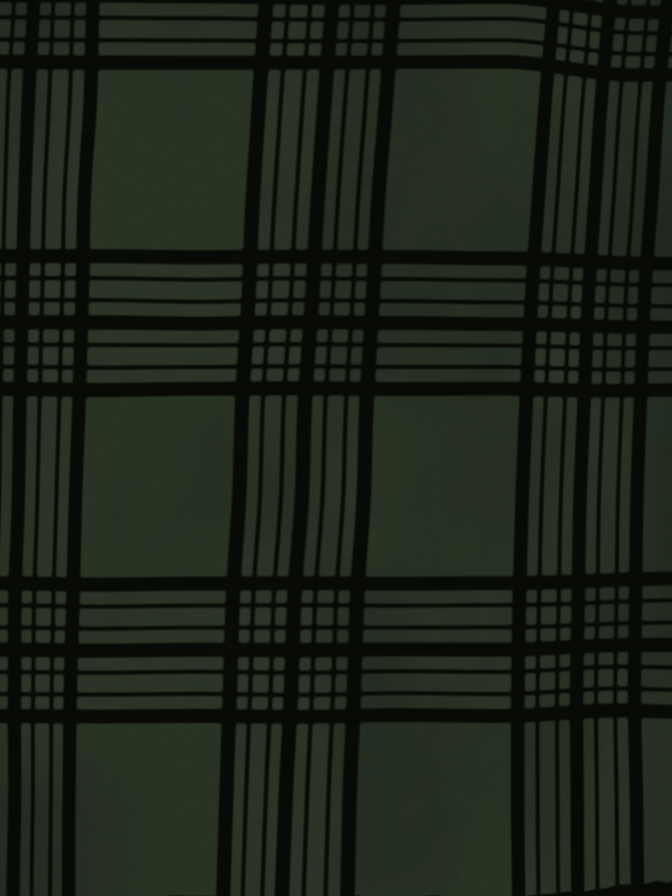
Write a WebGL 1 fragment shader that draws this pattern.

```glsl
precision mediump float;
// Draped dark green cloth with a windowpane check of grouped black stripes.

uniform vec2 u_resolution;

#define CLOTH vec3(0.160, 0.200, 0.140)
#define CLOTH_LIT vec3(0.182, 0.212, 0.162)
#define CLOTH_SHADE vec3(0.125, 0.155, 0.118)
#define INK vec3(0.030, 0.038, 0.022)
#define ROW_PERIOD 0.3646
#define ROW_CENTRE 0.3607
#define ROW_STEP 0.0245
#define COLUMN_STEP 0.0707
#define THICK_LINE 0.0156
#define THIN_LINE 0.0046
#define SOFTNESS 0.0013

float hash(vec2 p) {
  vec3 q = fract(vec3(p.xyx) * 0.1031);
  q += dot(q, q.yzx + 33.33);
  return fract((q.x + q.y) * q.z);
}

float noise(vec2 p) {
  vec2 cell = floor(p);
  vec2 f = fract(p);
  f = f * f * (3.0 - 2.0 * f);
  return mix(mix(hash(cell), hash(cell + vec2(1.0, 0.0)), f.x),
             mix(hash(cell + vec2(0.0, 1.0)), hash(cell + vec2(1.0, 1.0)), f.x), f.y);
}

float cloudNoise(vec2 p) {
  float sum = 0.0;
  float weight = 0.5;
  for (int i = 0; i < 4; i++) {
    sum += weight * noise(p);
    p = p * 2.03 + 17.0;
    weight *= 0.5;
  }
  return sum;
}

// Signed distance to seven stripes, every third one thick.
float stripeGroup(float offset, float spacing) {
  float index = clamp(floor(offset / spacing + 0.5), -3.0, 3.0);
  float isThick = 1.0 - step(0.5, mod(abs(index), 3.0));
  return abs(offset - index * spacing) - 0.5 * mix(THIN_LINE, THICK_LINE, isThick);
}

// Offset from the nearest repeat of a unit period.
float centredRepeat(float t) {
  return fract(t + 0.5) - 0.5;
}

float smoothUnion(float a, float b, float k) {
  float h = max(k - abs(a - b), 0.0) / k;
  return min(a, b) - 0.25 * h * h * k;
}

void main() {
  // Canvas heights, with y measured down from the top edge.
  vec2 p = gl_FragCoord.xy / u_resolution.y;
  p.y = 1.0 - p.y;
  float y = p.y;
  float edge = SOFTNESS + 0.6 / u_resolution.y;

  // Slight hand-pulled waver of the cloth.
  vec2 waver = vec2(noise(p * 9.0), noise(p * 9.0 + 40.0)) - 0.5;
  vec2 q = p + waver * 0.003;

  // Columns lean left going down, and spread unevenly on both sides.
  float centre = 0.371 - 0.075 * y + 0.020 * y * y;
  float gapLeft = 0.334 - 0.033 * y;
  float gapRight = 0.311 - 0.020 * y + 0.038 * y * y;
  float gap = q.x < centre ? gapLeft : gapRight;
  float column = (q.x - centre) / gap;
  column -= 0.014 * sin(3.14159 * column);
  float columnOffset = centredRepeat(column);
  float columns = stripeGroup(columnOffset * gap, COLUMN_STEP * gap);

  // Rows sag over the fold at the upper right.
  float fold = smoothstep(0.56, 0.71, p.x);
  float sag = 0.018 * fold * clamp(1.0 - y / 0.45, -0.3, 1.0);
  float row = (q.y - sag - ROW_CENTRE) / ROW_PERIOD;
  float rowOffset = centredRepeat(row) * ROW_PERIOD;
  float rows = stripeGroup(rowOffset, ROW_STEP);

  // Cloth tone: broad folds, fine weave, paler crossings.
  float folds = cloudNoise(p * vec2(7.0, 3.5) + 5.0);
  float shade = smoothstep(0.42, 0.75, folds) * 0.55;
  shade += 0.55 * smoothstep(0.63, 0.74, p.x - 0.03 * y) * (1.0 - 0.4 * y);
  shade += 0.55 * smoothstep(0.80, 0.92, y) * (1.0 - smoothstep(0.06, 0.20, p.x));
  shade += 0.35 * (1.0 - smoothstep(0.0, 0.12, y));
  float inColumns = 1.0 - smoothstep(0.20, 0.23, abs(columnOffset));
  float inRows = 1.0 - smoothstep(0.070, 0.078, abs(rowOffset));
  float crossing = 0.45 * max(inColumns, inRows) + 0.55 * inColumns * inRows;
  vec3 color = mix(CLOTH, CLOTH_LIT, crossing * 0.8);
  color = mix(color, CLOTH_SHADE, clamp(shade, 0.0, 1.0));
  color *= 0.98 + 0.04 * noise(p * 260.0);

  // Printed stripes and the ragged hem at the lower right.
  float ink = smoothUnion(columns, rows, 0.004);
  float hem = 1.002 - 0.018 * smoothstep(0.56, 0.75, p.x) + 0.006 * (noise(p * 90.0) - 0.5) - y;
  ink = min(ink, hem);
  vec3 inkColor = INK * (0.90 + 0.25 * cloudNoise(p * 12.0));
  color = mix(inkColor, color, smoothstep(-edge, edge, ink));

  gl_FragColor = vec4(color, 1.0);
}
```
